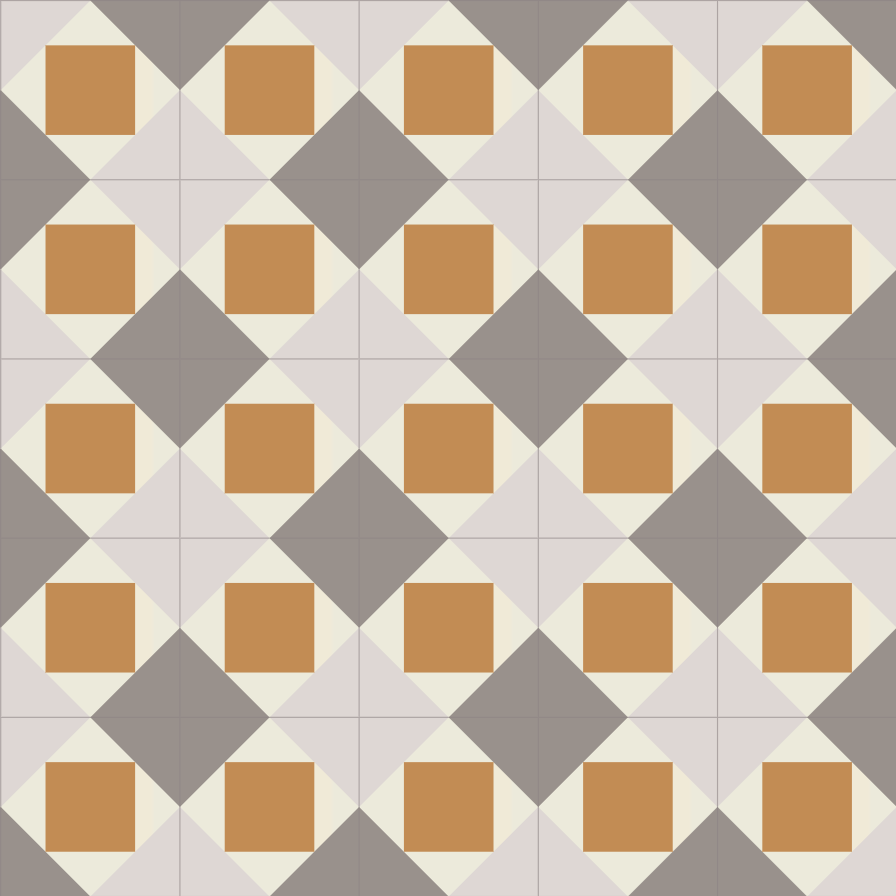
Reproduce this pattern procedurally as a WebGL 2 fragment shader.

```glsl
#version 300 es
precision highp float;

uniform vec2 u_resolution;
out vec4 fragColor;

// Coverage of a shape from its signed distance, softened over one pixel
float cover(float dist, float pixel) {
  return clamp(0.5 - dist / pixel, 0.0, 1.0);
}

float boxDistance(vec2 p, float halfSide) {
  vec2 d = abs(p) - halfSide;
  return length(max(d, 0.0)) + min(max(d.x, d.y), 0.0);
}

void main() {
  // Five tiles each way, with a slight shift of the grid
  float side = min(u_resolution.x, u_resolution.y);
  float pixel = 5.0 / side;
  vec2 p = gl_FragCoord.xy * pixel - vec2(0.004, -0.003);
  vec2 fromCentre = fract(p) - 0.5;
  vec2 corner = floor(p + 0.5);
  vec2 fromCorner = p - corner;

  const vec3 cream = vec3(0.925, 0.918, 0.860);
  const vec3 pale = vec3(0.870, 0.845, 0.830);
  const vec3 grey = vec3(0.600, 0.570, 0.550);
  const vec3 ochre = vec3(0.760, 0.550, 0.330);
  const vec3 joint = vec3(0.550, 0.510, 0.515);

  // Cream ground, a little warmer beside the square's right edge
  float warmth = cover(abs(fromCentre.x - 0.30) - 0.05, 0.02)
               * cover(abs(fromCentre.y) - 0.25, 0.02);
  vec3 colour = mix(cream, vec3(0.955, 0.918, 0.835), 0.6 * warmth);

  // Diamonds on the tile corners, alternating grey and pale
  float isPale = mod(corner.x + corner.y, 2.0);
  float diamond = (abs(fromCorner.x) + abs(fromCorner.y) - 0.5) * 0.7071;
  colour = mix(colour, mix(grey, pale, isPale), cover(diamond, pixel));

  // Ochre square in each tile
  colour = mix(colour, ochre, cover(boxDistance(fromCentre, 0.25), pixel));

  // Hairline joints between tiles
  float line = min(abs(fromCorner.x), abs(fromCorner.y)) - 0.0033;
  colour = mix(colour, joint, 0.6 * cover(line, pixel));

  fragColor = vec4(colour, 1.0);
}
```
